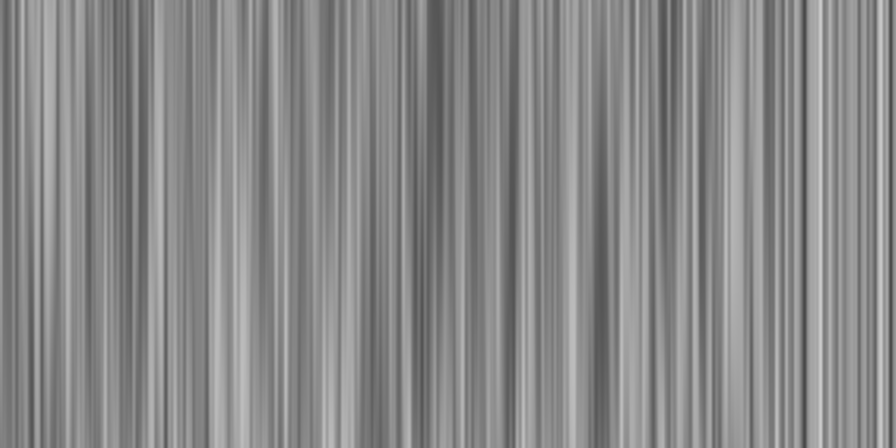
A Shadertoy shader for this texture:

```glsl
// Brushed grey metal: vertical streaks of several widths that fade slowly
// along their length. Each streak is a sine in y with a random phase and rate;
// neighbouring streaks blend smoothly, and four widths are layered.

float hash(float n, float seed) {
    return fract(sin(n * 12.9898 + seed * 78.233) * 43758.5453);
}

// 0 over the brushed area, 1 in the straight, strongly lit band at the right
float straightBand(float x) {
    return smoothstep(0.84, 0.9, x);
}

// Brightness of one streak at height y
float streak(float index, float count, float y, float seed) {
    float phase = 6.2832 * hash(index, seed);
    float rate = mix(0.5, 3.6, hash(index, seed + 5.3));
    rate *= 1.0 - straightBand(index / count);
    return sin(phase + rate * y);
}

// A row of streaks, blended from each one to the next
float streakLayer(vec2 uv, float count, float seed) {
    float x = uv.x * count + hash(seed, 2.7);
    float index = floor(x);
    float blend = smoothstep(0.0, 1.0, x - index);
    return mix(streak(index, count, uv.y, seed),
               streak(index + 1.0, count, uv.y, seed), blend);
}

void mainImage(out vec4 fragColor, in vec2 fragCoord) {
    vec2 uv = fragCoord / iResolution.xy;

    // Broad bands down to hairlines
    float grain = 0.026 * streakLayer(uv, 41.0, 1.0)
                + 0.050 * streakLayer(uv, 97.0, 2.0)
                + 0.096 * streakLayer(uv, 173.0, 3.0)
                + 0.084 * streakLayer(uv, 283.0, 4.0);

    // Stronger contrast in the band at the right
    float contrast = mix(0.96, 1.5, straightBand(uv.x));
    float grey = clamp(0.538 + contrast * grain, 0.0, 1.0);

    fragColor = vec4(vec3(grey), 1.0);
}
```
